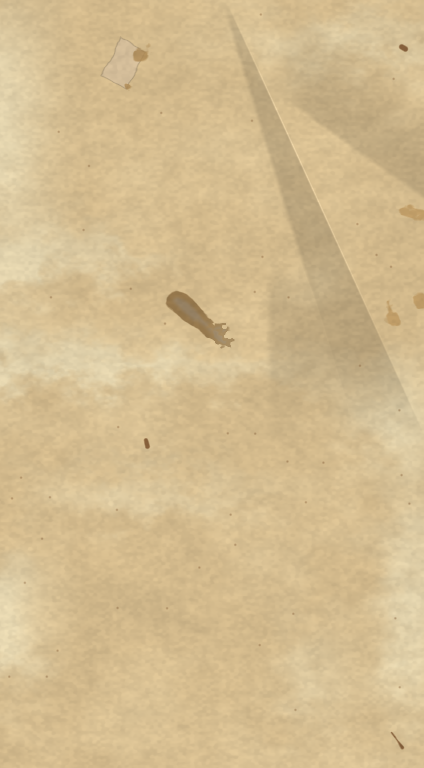
Write a WebGL 1 fragment shader that draws this texture.

```glsl
precision highp float;
// Aged tan paper: pale water-worn clouds, a shaded fold wedge, one brown smear,
// a glued scrap and a few flecks. Smooth cellular noise drives clouds and grain;
// soft blobs, half-planes and capsules place the marks. Unit: canvas height.
uniform vec2 u_resolution;

#define PAPER vec3(0.83, 0.73, 0.55)
#define PALE vec3(0.885, 0.825, 0.675)
#define SMEAR vec3(0.56, 0.44, 0.27)
#define SMEAR_CORE vec3(0.56, 0.48, 0.37)
#define SCRAP vec3(0.83, 0.74, 0.60)
#define FLECK vec3(0.47, 0.31, 0.17)
#define RUST vec3(0.71, 0.56, 0.34)
#define GRAIN 0.10
#define MOTTLE 0.13
#define FOLD_SHADE 0.125
#define CORNER_SHADE 0.10

float hash(vec2 p) {
  return fract(sin(dot(p, vec2(127.1, 311.7))) * 43758.5);
}

// Smooth cellular noise: random values blended around jittered cell points.
float cells(vec2 p) {
  vec2 id = floor(p), f = p - id;
  float sum = 0.0, weight = 0.0;
  for (int j = -1; j <= 1; j++)
    for (int i = -1; i <= 1; i++) {
      vec2 o = vec2(float(i), float(j)), c = id + o;
      vec2 d = o + 0.2 + 0.6 * vec2(hash(c), hash(c + 37.0)) - f;
      float w = exp(-5.0 * dot(d, d));
      sum += w * hash(c + 71.0);
      weight += w;
    }
  return sum / weight;
}

float clouds(vec2 p) {
  float sum = 0.0, amp = 0.5;
  for (int i = 0; i < 4; i++) {
    sum += amp * cells(p);
    p = mat2(1.7, 1.1, -1.1, 1.7) * p + 5.3;
    amp *= 0.55;
  }
  return sum / 1.01;
}

float blob(vec2 p, vec2 center, vec2 radius) {
  vec2 q = (p - center) / radius;
  return exp(-dot(q, q));
}

float capsule(vec2 p, vec2 a, vec2 b, float r) {
  vec2 d = b - a;
  return length(p - a - d * clamp(dot(p - a, d) / dot(d, d), 0.0, 1.0)) - r;
}

// Signed distance to the line a-b, positive on the right of its direction.
float side(vec2 p, vec2 a, vec2 b) {
  vec2 d = normalize(b - a);
  return dot(p - a, vec2(d.y, -d.x));
}

float fill(float d, float soft) {
  return 1.0 - smoothstep(-soft, soft, d);
}

// Worn light areas: along the sides and in broken horizontal bands.
float paleness(vec2 p) {
  return blob(p, vec2(0.0, 0.84), vec2(0.06, 0.18))
    + blob(p, vec2(0.02, 0.67), vec2(0.11, 0.04))
    + blob(p, vec2(0.02, 0.535), vec2(0.10, 0.04)) * 1.2
    + blob(p, vec2(0.21, 0.52), vec2(0.18, 0.028)) * 0.75
    + blob(p, vec2(0.20, 0.36), vec2(0.14, 0.03)) * 0.55
    + blob(p, vec2(0.01, 0.20), vec2(0.05, 0.08))
    + blob(p, vec2(0.54, 0.24), vec2(0.05, 0.18))
    + blob(p, vec2(0.48, 0.945), vec2(0.10, 0.04)) * 0.8
    + blob(p, vec2(0.51, 0.46), vec2(0.08, 0.06)) * 0.6
    + blob(p, vec2(0.41, 0.12), vec2(0.05, 0.08)) * 0.45
    + blob(p, vec2(0.16, 0.66), vec2(0.06, 0.02)) * 0.5;
}

void main() {
  vec2 p = gl_FragCoord.xy / u_resolution.y;
  float px = 1.0 / u_resolution.y;

  // Paper, pale clouds and fine grain
  float mottle = clouds(p * vec2(8.0, 12.0));
  float detail = clouds(p * vec2(26.0, 36.0) + 9.0);
  float grain = 0.6 * cells(p * vec2(190.0, 250.0)) + 0.4 * cells(p * vec2(70.0, 120.0));
  vec2 warped = p + 0.09 * (vec2(mottle, detail) - 0.5);
  float pale = paleness(warped) * (0.35 + 0.75 * mottle + 0.5 * detail);
  pale = clamp(pale + 0.5 * (mottle - 0.45), 0.0, 1.0);
  vec3 color = mix(PAPER, PALE, pale);
  color *= 1.0 + MOTTLE * (0.5 * (mottle + detail) - 0.5);

  // Fold wedge widening into a soft patch, with a bright crease
  float right = side(p, vec2(0.297, 0.993), vec2(0.514, 0.518));
  float left = side(p, vec2(0.291, 0.993), vec2(0.391, 0.668));
  float patchArea = smoothstep(0.345, 0.357, p.x) * (1.0 - smoothstep(0.60, 0.67, p.y));
  float wedge = max(fill(left, 0.004), patchArea * 0.75) * fill(-right, 0.0015);
  wedge *= smoothstep(0.41, 0.54, p.y + 0.08 * (mottle - 0.5)) * smoothstep(1.0, 0.96, p.y);
  color *= 1.0 - FOLD_SHADE * wedge;
  float crease = fill(abs(right + 0.001) - 0.0006, px);
  color += 0.09 * crease * smoothstep(0.50, 0.75, p.y) * smoothstep(0.97, 0.85, p.y);

  // Shaded corner above a slanting edge
  float slant = -side(p, vec2(0.345, 0.889), vec2(0.552, 0.742));
  float corner = smoothstep(-0.003, 0.004, slant) * (1.0 - smoothstep(0.03, 0.12, slant));
  color *= 1.0 - CORNER_SHADE * corner * smoothstep(0.34, 0.42, p.x);

  // Brown smear with a grey core and a crumbling tail
  float tail = smoothstep(0.26, 0.30, p.x);
  float smear = capsule(p, vec2(0.231, 0.609), vec2(0.288, 0.561), 0.013);
  smear += (detail - 0.5) * 0.012 + tail * (0.004 + 0.035 * (grain - 0.5));
  vec3 smearColor = mix(SMEAR, SMEAR_CORE, fill(smear + 0.009, 0.004));
  color = mix(color, smearColor, fill(smear, 0.0015) * (0.9 - 0.3 * tail));

  // Tilted scrap with a dark rim and brown glue
  vec2 q = mat2(0.88, 0.47, -0.47, 0.88) * (p - vec2(0.161, 0.917));
  vec2 box = abs(q) - vec2(0.019, 0.028);
  float scrap = max(box.x, box.y) + 0.008 * (detail - 0.5);
  color = mix(color, SCRAP, fill(scrap, px));
  color *= 1.0 - 0.18 * fill(abs(scrap) - 0.0006, px);
  float glue = min(length(p - vec2(0.184, 0.928)) - 0.014, length(p - vec2(0.167, 0.888)) - 0.007);
  color = mix(color, RUST * 0.95, 0.8 * fill(glue + 0.03 * (detail - 0.5), 0.0015));

  // Rusty stains near the right edge, then dark flecks
  float rust = min(capsule(p, vec2(0.505, 0.607), vec2(0.512, 0.582), 0.006),
    min(length(p - vec2(0.549, 0.607)) - 0.008, capsule(p, vec2(0.533, 0.731), vec2(0.551, 0.723), 0.004)));
  color = mix(color, RUST, 0.7 * fill(rust + 0.03 * (detail - 0.5), 0.002));
  float fleck = min(capsule(p, vec2(0.510, 0.046), vec2(0.524, 0.027), 0.0018),
    min(capsule(p, vec2(0.523, 0.939), vec2(0.528, 0.936), 0.003), capsule(p, vec2(0.190, 0.427), vec2(0.192, 0.419), 0.002)));
  color = mix(color, FLECK, 0.85 * fill(fleck + 0.004 * (detail - 0.5), px));

  // Scattered tiny specks
  vec2 id = floor(p * 22.0);
  vec2 spot = (id + 0.2 + 0.6 * vec2(hash(id), hash(id + 13.0))) / 22.0;
  float speck = fill(length(p - spot) - 0.0013, px) * step(0.82, hash(id + 29.0));
  color = mix(color, FLECK, 0.4 * speck);

  color *= 1.0 + GRAIN * (grain - 0.5);
  gl_FragColor = vec4(color, 1.0);
}
```
